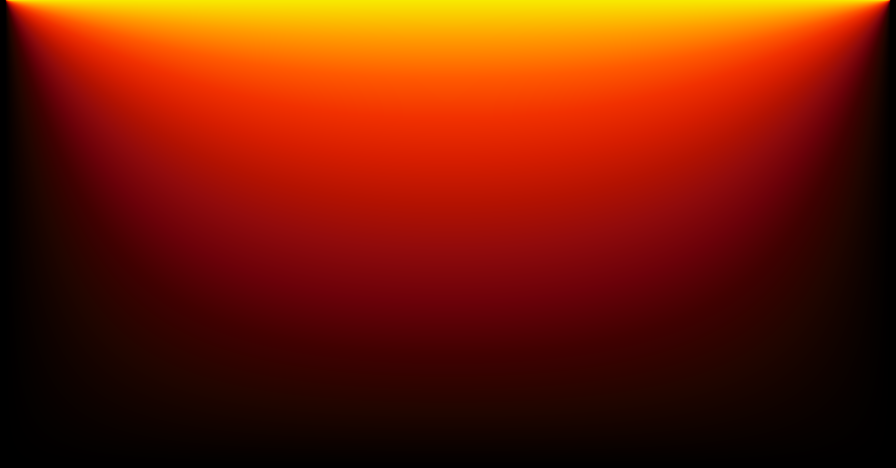
Give the GLSL for this background, as a WebGL 1 fragment shader.

```glsl
precision highp float;
// Steady heat in a plate: glowing hot top edge, cold sides and bottom.

uniform vec2 u_resolution;

const float PI = 3.14159265;
const float PLATE_HEIGHT = 0.523;   // height of the plate relative to its width
const float SIDE_MARGIN = 0.006;    // cold strip along each side
const int REFLECTIONS = 3;          // mirrored pairs that keep the bottom cold

// Heat palette, from cold to hot in equal steps
const float PALETTE_STEPS = 10.0;
const vec3 BLACK   = vec3(0.0, 0.0, 0.0);
const vec3 SOOT    = vec3(0.125, 0.02, 0.0);
const vec3 EMBER   = vec3(0.25, 0.003, 0.003);
const vec3 WINE    = vec3(0.42, 0.005, 0.035);
const vec3 CRIMSON = vec3(0.56, 0.04, 0.045);
const vec3 BRICK   = vec3(0.70, 0.07, 0.005);
const vec3 RED     = vec3(0.84, 0.115, 0.0);
const vec3 SCARLET = vec3(0.945, 0.19, 0.0);
const vec3 ORANGE  = vec3(1.0, 0.35, 0.0);
const vec3 AMBER   = vec3(1.0, 0.61, 0.0);
const vec3 YELLOW  = vec3(0.97, 0.92, 0.0);

// Temperature of an endlessly deep strip heated along its top
float stripHeat(float x, float depth) {
    float a = PI * max(depth, 0.0001);
    float sinhDepth = 0.5 * (exp(a) - exp(-a));
    return atan(sin(PI * x), sinhDepth) * 2.0 / PI;
}

// Alternating reflections of the strip hold the bottom edge at zero
float plateHeat(float x, float depth) {
    float heat = 0.0;
    for (int i = 0; i < REFLECTIONS; i++) {
        float offset = 2.0 * PLATE_HEIGHT * float(i);
        heat += stripHeat(x, offset + depth);
        heat -= stripHeat(x, offset + 2.0 * PLATE_HEIGHT - depth);
    }
    return clamp(heat, 0.0, 1.0);
}

vec3 blend(vec3 cold, vec3 hot, float level, float start) {
    return mix(cold, hot, clamp(level - start, 0.0, 1.0));
}

vec3 heatColor(float heat) {
    float level = heat * PALETTE_STEPS;
    vec3 color = blend(BLACK, SOOT, level, 0.0);
    color = blend(color, EMBER, level, 1.0);
    color = blend(color, WINE, level, 2.0);
    color = blend(color, CRIMSON, level, 3.0);
    color = blend(color, BRICK, level, 4.0);
    color = blend(color, RED, level, 5.0);
    color = blend(color, SCARLET, level, 6.0);
    color = blend(color, ORANGE, level, 7.0);
    color = blend(color, AMBER, level, 8.0);
    return blend(color, YELLOW, level, 9.0);
}

void main() {
    vec2 uv = gl_FragCoord.xy / u_resolution;
    float x = clamp((uv.x - SIDE_MARGIN) / (1.0 - 2.0 * SIDE_MARGIN), 0.0, 1.0);
    float depth = (1.0 - uv.y) * PLATE_HEIGHT;
    gl_FragColor = vec4(heatColor(plateHeat(x, depth)), 1.0);
}
```
